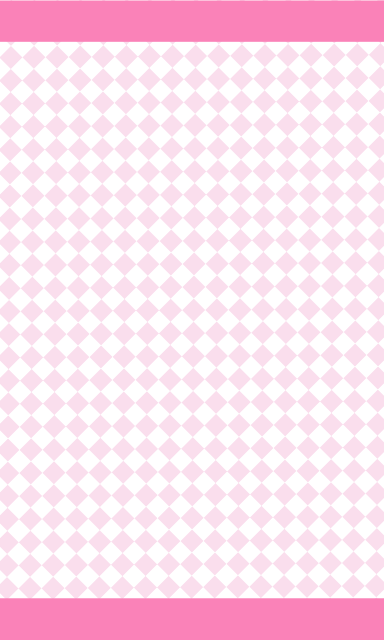
This pattern is drawn by a WebGL 1 fragment shader. Its source:

```glsl
precision highp float;
// Pale pink diamond checker, slightly skewed, between two solid pink bands.

uniform vec2 u_resolution;

// Signed distance to the nearest diamond of a unit lattice, in lattice units.
float diamondLattice(vec2 p) {
    vec2 cell = abs(fract(p + 0.5) - 0.5);
    return (cell.x + cell.y - 0.497) * 0.7071;
}

void main() {
    vec2 p = gl_FragCoord.xy / u_resolution.y;
    float pixel = 1.0 / u_resolution.y;

    // Lattice: rows climb to the right, columns lean left going down.
    float pitch = 0.03608;
    vec2 offset = p - vec2(0.0170, 0.9102);
    vec2 lattice = (offset - 0.0075 * offset.yx) / pitch;

    // Diamonds with softened edges on white.
    float soft = max(0.6 * pixel, 0.0008);
    float edge = diamondLattice(lattice) * pitch;
    float diamond = 1.0 - smoothstep(-soft, soft, edge);
    vec3 color = mix(vec3(1.0), vec3(0.98, 0.87, 0.93), diamond);

    // Bands along the top and bottom, with a hairline left above the top one.
    float bandEdge = min(p.y - 0.0651, 0.9348 - p.y);
    float band = 1.0 - smoothstep(-0.5 * pixel, 0.5 * pixel, bandEdge);
    band *= 1.0 - 0.5 * smoothstep(0.9982, 0.9992, p.y);
    color = mix(color, vec3(0.98, 0.51, 0.72), band);

    gl_FragColor = vec4(color, 1.0);
}
```
